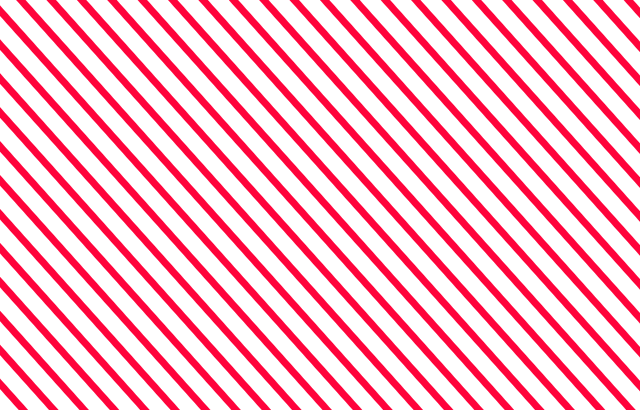
This pattern is drawn by a Shadertoy shader. Its source:

```glsl
#define STRIPE_COLOR vec3(1.0, 0.01, 0.23)
#define GROUND_COLOR vec3(1.0)
#define PERIOD 0.07409   // horizontal spacing, in canvas heights
#define COVERAGE 0.312   // share of each period that is stripe
#define LEAN 0.8955      // horizontal run over one canvas height
#define FIRST_CENTER 0.0508  // first stripe center along the top edge

// Signed distance to the nearest slanted stripe, negative inside
float stripeDistance(vec2 p) {
    float along = p.x - FIRST_CENTER - LEAN * (1.0 - p.y);
    float offset = abs(fract(along / PERIOD + 0.5) - 0.5);
    return (offset - 0.5 * COVERAGE) * PERIOD / length(vec2(1.0, LEAN));
}

void mainImage(out vec4 fragColor, in vec2 fragCoord) {
    vec2 p = fragCoord / iResolution.y;

    // One-pixel edge smoothing
    float stripe = clamp(0.5 - stripeDistance(p) * iResolution.y, 0.0, 1.0);

    fragColor = vec4(mix(GROUND_COLOR, STRIPE_COLOR, stripe), 1.0);
}
```
